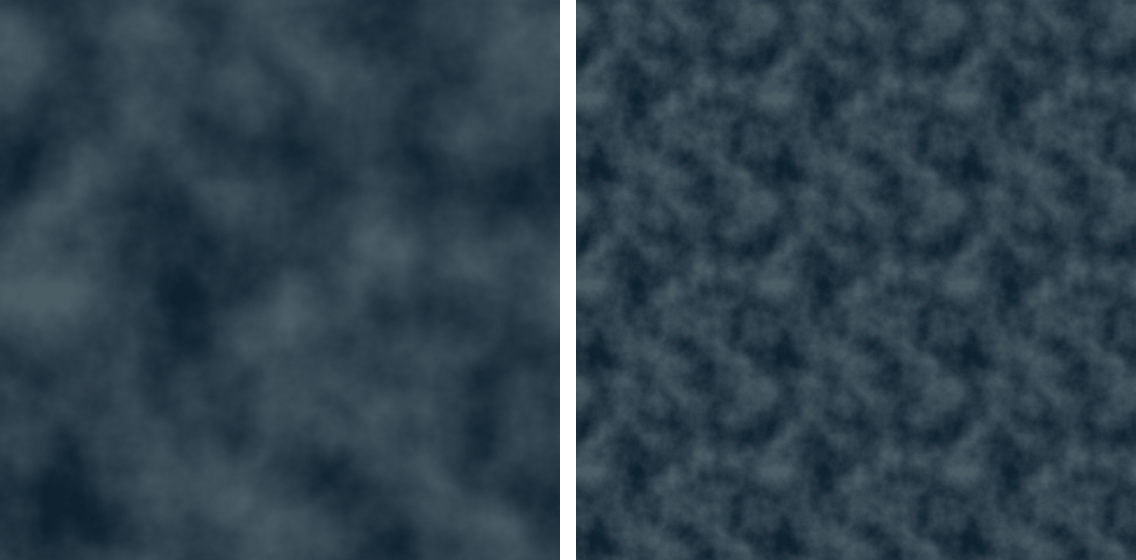
Left: one tile. Right: repeated 3 by 3.
Reproduce this texture procedurally as a Shadertoy shader.

```glsl
// Soft, cloudy slate-blue mottling that tiles in both directions.
// Wrapping gradient noise is summed over octaves with whole-number periods,
// and the sum picks a colour from a dark navy to pale grey-blue ramp.

// Unit gradient at a lattice point, from an integer hash
vec2 latticeGradient(ivec2 cell, uint seed) {
    uint h = uint(cell.x) * 1597334677u ^ uint(cell.y) * 3812015801u ^ seed * 2654435769u;
    h = (h ^ (h >> 16)) * 2146121005u;
    h = (h ^ (h >> 15)) * 2221713035u;
    h ^= h >> 16;
    float angle = 6.28318 * float(h & 65535u) / 65536.0;
    return vec2(cos(angle), sin(angle));
}

// Gradient noise that repeats after a whole number of cells
float wrappedNoise(vec2 uv, int period, uint seed) {
    vec2 p = fract(uv) * float(period);
    ivec2 cell = ivec2(floor(p));
    vec2 f = fract(p);
    vec2 blend = f * f * f * (f * (f * 6.0 - 15.0) + 10.0);
    ivec2 lo = cell % period;
    ivec2 hi = (cell + 1) % period;
    float a = dot(latticeGradient(lo, seed), f);
    float b = dot(latticeGradient(ivec2(hi.x, lo.y), seed), f - vec2(1, 0));
    float c = dot(latticeGradient(ivec2(lo.x, hi.y), seed), f - vec2(0, 1));
    float d = dot(latticeGradient(hi, seed), f - vec2(1, 1));
    return mix(mix(a, b, blend.x), mix(c, d, blend.x), blend.y);
}

// Octaves double in frequency and halve in strength
float clouds(vec2 uv) {
    float sum = 0.0;
    float strength = 1.0;
    int period = 5;
    for (uint octave = 0u; octave < 6u; octave++) {
        sum += strength * wrappedNoise(uv, period, octave + 7u);
        strength *= 0.5;
        period *= 2;
    }
    return sum;
}

void mainImage(out vec4 fragColor, in vec2 fragCoord) {
    vec2 uv = fragCoord / iResolution.xy;
    float tone = clamp(0.5 + 0.75 * clouds(uv), 0.0, 1.0);

    // Colour ramp: navy hollows, slate body, pale haze
    vec3 navy = vec3(0.055, 0.135, 0.185);
    vec3 slate = vec3(0.180, 0.248, 0.295);
    vec3 haze = vec3(0.290, 0.365, 0.395);
    vec3 color = mix(navy, slate, min(tone * 2.0, 1.0));
    color = mix(color, haze, max(tone * 2.0 - 1.0, 0.0));

    fragColor = vec4(color, 1.0);
}
```
